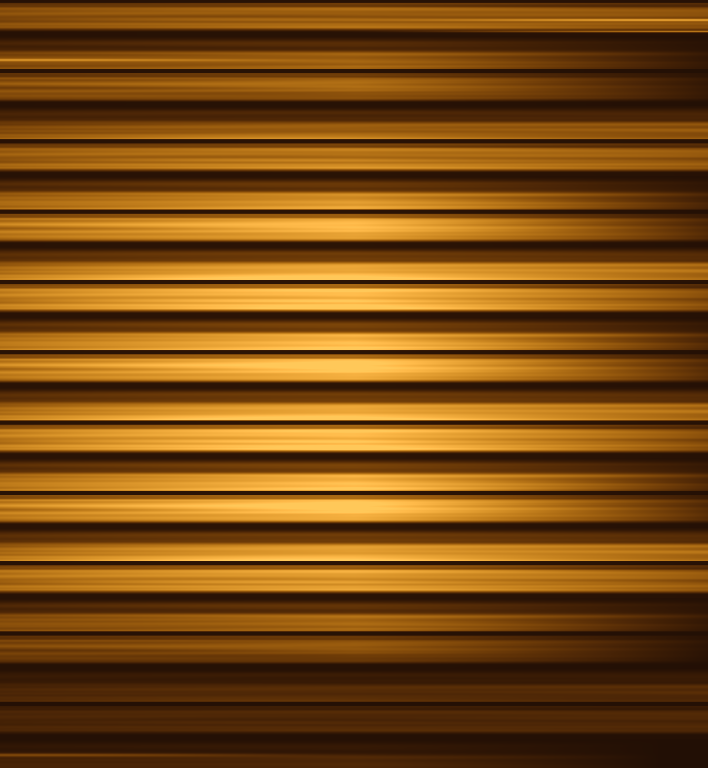
Give the GLSL for this background, as a Shadertoy shader.

```glsl
const float ROW_HEIGHT = 0.09155;
const float FIRST_ROW = 0.0009;
const float SHADOW = 0.13;

vec2 latticeGradient(vec2 cell) {
    vec3 p = fract(cell.xyx * vec3(0.1031, 0.1030, 0.0973));
    p += dot(p, p.yzx + 33.33);
    float angle = 6.2832 * fract((p.x + p.y) * p.z);
    return vec2(cos(angle), sin(angle));
}

float gradientNoise(vec2 p) {
    vec2 cell = floor(p);
    vec2 f = p - cell;
    vec2 w = f * f * f * (f * (f * 6.0 - 15.0) + 10.0);
    float a = dot(latticeGradient(cell), f);
    float b = dot(latticeGradient(cell + vec2(1, 0)), f - vec2(1, 0));
    float c = dot(latticeGradient(cell + vec2(0, 1)), f - vec2(0, 1));
    float d = dot(latticeGradient(cell + vec2(1, 1)), f - vec2(1, 1));
    return mix(mix(a, b, w.x), mix(c, d, w.x), w.y);
}

// Long horizontal fibres at three scales
float streaks(float x, float row) {
    float fine = gradientNoise(vec2(x * 1.3, row * 19.0));
    float medium = gradientNoise(vec2(x * 0.9 + 7.0, row * 10.0));
    float broad = gradientNoise(vec2(x * 0.7 + 15.0, row * 5.0));
    return fine + 0.7 * medium + 0.4 * broad;
}

// Cross-section of a slat; s runs downward from its groove
float slatProfile(float s, float blur) {
    float brown = 0.32 * smoothstep(-0.50, -0.39, s);
    float upper = brown + 0.52 * smoothstep(-0.31, -0.24, s)
                + 0.16 * smoothstep(-0.24, -0.06, s);
    float lip = mix(0.55, 1.0, smoothstep(0.075, 0.095 + blur, s));
    float lower = lip * (1.0 - smoothstep(0.37, 0.45, s));
    float groove = smoothstep(0.03 - 0.5 * blur, 0.03 + 0.5 * blur, abs(s));
    return groove * (s < 0.0 ? upper : lower);
}

float verticalGlow(float depth) {
    float top = mix(0.61, 1.0, smoothstep(0.12, 0.36, depth));
    float bottom = mix(1.0, 0.30, smoothstep(0.68, 0.94, depth));
    return top * bottom;
}

// Light fades to both sides; odd slats fall off faster on the right
float slatLight(float x, float glow, float odd, float s) {
    float left = pow(max(0.5 - x, 0.0) * 2.0, 1.5);
    float right = pow(max(x - 0.5, 0.0) * 2.0, 1.2);
    float evenFall = mix(0.32, 0.52, step(0.0, s)) * glow * glow;
    float rightFall = mix(evenFall, 0.68, odd);
    return glow * (1.0 - 0.28 * glow * left - rightFall * right);
}

float hairline(float depth, float center, float halfWidth) {
    float offset = (depth - center) / halfWidth;
    return exp(-offset * offset);
}

vec3 amber(float tone) {
    float t = clamp(tone, 0.0, 1.05);
    return vec3(t, t * (0.40 + 0.33 * t), 0.02 + 0.27 * t * t * t * t);
}

void mainImage(out vec4 fragColor, in vec2 fragCoord) {
    vec2 uv = fragCoord / iResolution.xy;
    float depth = 1.0 - uv.y;
    float blur = 1.0 / (iResolution.y * ROW_HEIGHT);

    // Slats repeat in alternating pairs
    float row = (depth - FIRST_ROW) / ROW_HEIGHT;
    float slat = floor(row + 0.5);
    float s = row - slat;
    float odd = mod(slat, 2.0);

    // Lit surface and fibres
    float glow = verticalGlow(depth);
    float light = slatLight(uv.x, glow, odd, s);
    float fibre = streaks(uv.x, s + odd + 3.0);
    float contrast = mix(0.42, 0.20, smoothstep(0.5, 1.0, light));
    float body = slatProfile(s, blur) * (1.0 + contrast * fibre);
    float tone = SHADOW + 0.04 * light + max(light - SHADOW, 0.0) * body;

    // Sparse glints near the upper and lower borders
    float fromRight = smoothstep(0.45, 1.0, uv.x);
    float fromLeft = 1.0 - smoothstep(0.0, 0.55, uv.x);
    tone += 0.42 * fromRight * hairline(depth, 0.026, 0.0016);
    tone += 0.55 * fromRight * hairline(depth, 0.041, 0.0013);
    tone += 0.36 * fromLeft * hairline(depth, 0.078, 0.0018);
    tone += 0.25 * fromLeft * hairline(depth, 0.983, 0.0022);

    fragColor = vec4(amber(tone), 1.0);
}
```
